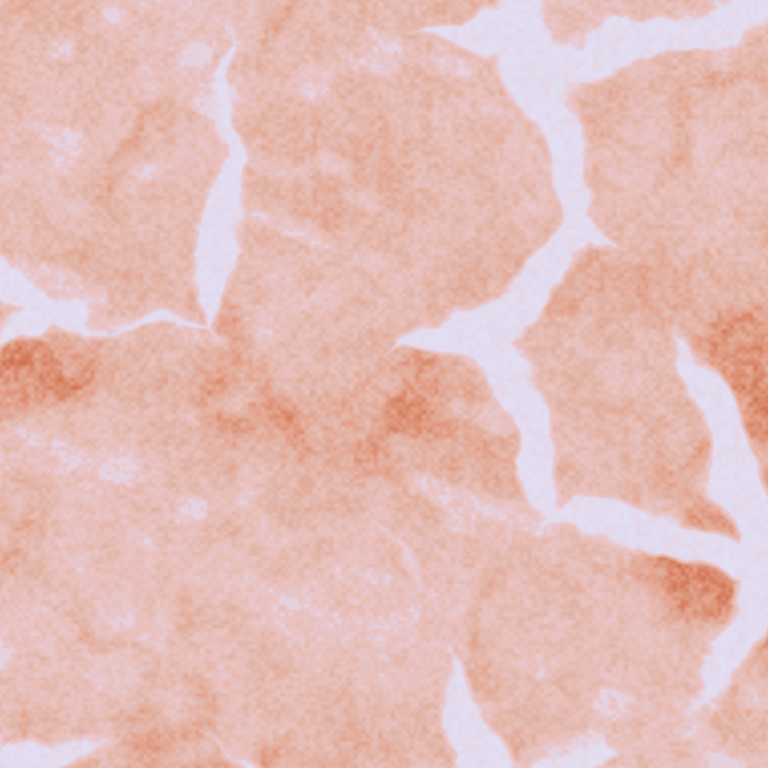
This texture is drawn by a Shadertoy shader. Its source:

```glsl
// Weathered pink plaster split by pale lavender cracks, with rusty stains.
// Layered noise sets one tone value, Voronoi borders open the cracks,
// and a colour ramp from rust to lavender turns the tone into colour.

float hash(vec2 p) {
    return fract(sin(dot(p, vec2(127.1, 311.7))) * 43758.5453);
}

vec2 hash2(vec2 p) {
    return vec2(hash(p), hash(p + 17.3));
}

float noise(vec2 p) {
    vec2 cell = floor(p), f = fract(p);
    f = f * f * (3.0 - 2.0 * f);
    float low = mix(hash(cell), hash(cell + vec2(1, 0)), f.x);
    float high = mix(hash(cell + vec2(0, 1)), hash(cell + vec2(1, 1)), f.x);
    return mix(low, high, f.y);
}

float fbm(vec2 p) {
    float sum = 0.0, amplitude = 0.533;
    for (int i = 0; i < 4; i++) {
        sum += amplitude * noise(p);
        p = mat2(1.6, 1.2, -1.2, 1.6) * p + 5.7;
        amplitude *= 0.5;
    }
    return sum;
}

// Distance to the nearest border between jittered cells
float borderDistance(vec2 p, float jitter) {
    vec2 cell = floor(p), f = fract(p), nearest = vec2(0);
    float best = 9.0, border = 9.0;
    for (int y = -1; y <= 1; y++)
    for (int x = -1; x <= 1; x++) {
        vec2 g = vec2(x, y);
        vec2 r = g + 0.5 + jitter * (hash2(cell + g) - 0.5) - f;
        if (dot(r, r) < best) { best = dot(r, r); nearest = r; }
    }
    for (int y = -2; y <= 2; y++)
    for (int x = -2; x <= 2; x++) {
        vec2 g = vec2(x, y);
        vec2 r = g + 0.5 + jitter * (hash2(cell + g) - 0.5) - f;
        vec2 across = r - nearest;
        if (dot(across, across) > 0.0001)
            border = min(border, dot(0.5 * (r + nearest), normalize(across)));
    }
    return border;
}

// Crack coverage; its width swells and closes along the way
float cracks(vec2 p, float scale, float maxWidth, float softness) {
    vec2 wobble = vec2(fbm(p * 9.0), fbm(p * 9.0 + 31.0)) - 0.5;
    float d = borderDistance((p + 0.09 * wobble) * scale + 4.0, 0.85) / scale;
    float width = maxWidth * smoothstep(0.3, 0.8, noise(p * 4.5 + 12.0)) - 0.006;
    return smoothstep(-softness, softness, width - d);
}

// Broken rusty strokes along the level line of a noise field
float veins(vec2 p, float thickness) {
    float ridge = 1.0 - smoothstep(0.0, thickness, abs(fbm(p * 4.0 + 40.0) - 0.5));
    return ridge * smoothstep(0.42, 0.7, noise(p * 6.0 + 71.0));
}

// Small pale flecks, slightly slanted
float flecks(vec2 p) {
    vec2 q = vec2(p.x - 0.4 * p.y, p.y + 0.4 * p.x) * vec2(17.0, 27.0);
    return smoothstep(0.62, 0.92, noise(q)) * smoothstep(0.25, 0.65, noise(p * 5.0 + 90.0));
}

// Dark stains that lean in from the left and right sides
float stains(vec2 p, float aspect) {
    float cover = 0.0;
    float rough = 0.16 * (fbm(p * 8.0 + 55.0) - 0.5);
    for (int i = 0; i < 3; i++) {
        float low = mod(float(i), 2.0);
        vec2 centre = vec2(aspect * float(min(i, 1)), 0.53 - 0.28 * low);
        float d = length((p - centre) * vec2(0.8, 1.1)) + rough;
        cover = max(cover, 1.0 - smoothstep(-0.03, 0.035, d - 0.075 - 0.05 * low));
    }
    return cover;
}

vec3 toneRamp(float tone) {
    vec3 colours[7] = vec3[7](
        vec3(0.83, 0.45, 0.32), vec3(0.86, 0.56, 0.45), vec3(0.89, 0.65, 0.57),
        vec3(0.89, 0.71, 0.66), vec3(0.91, 0.75, 0.73), vec3(0.91, 0.78, 0.80),
        vec3(0.89, 0.87, 0.95));
    vec3 colour = colours[0];
    for (int i = 1; i < 7; i++)
        colour = mix(colour, colours[i], clamp(tone - float(i - 1), 0.0, 1.0));
    return colour;
}

void mainImage(out vec4 fragColor, in vec2 fragCoord) {
    vec2 p = fragCoord / iResolution.y;
    float aspect = iResolution.x / iResolution.y;
    float grain = noise(p * 125.0) + noise(p * 190.0 + 8.0) - 1.0;

    // Plaster surface
    float tone = 3.7 + 3.6 * (fbm(p * 5.0 + 20.0) - 0.5);
    tone += 0.9 * (noise(p * 36.0 + 3.0) - 0.5);
    tone -= 1.4 * veins(p, 0.08);
    tone += 1.7 * flecks(p);
    tone -= 2.3 * stains(p, aspect);
    tone = min(tone + 1.3 * grain, 5.5);

    // Open cracks
    float open = cracks(p, 3.0, 0.036, 0.007);
    tone = mix(tone, 5.9 + 0.3 * grain, open);

    fragColor = vec4(toneRamp(tone), 1.0);
}
```
